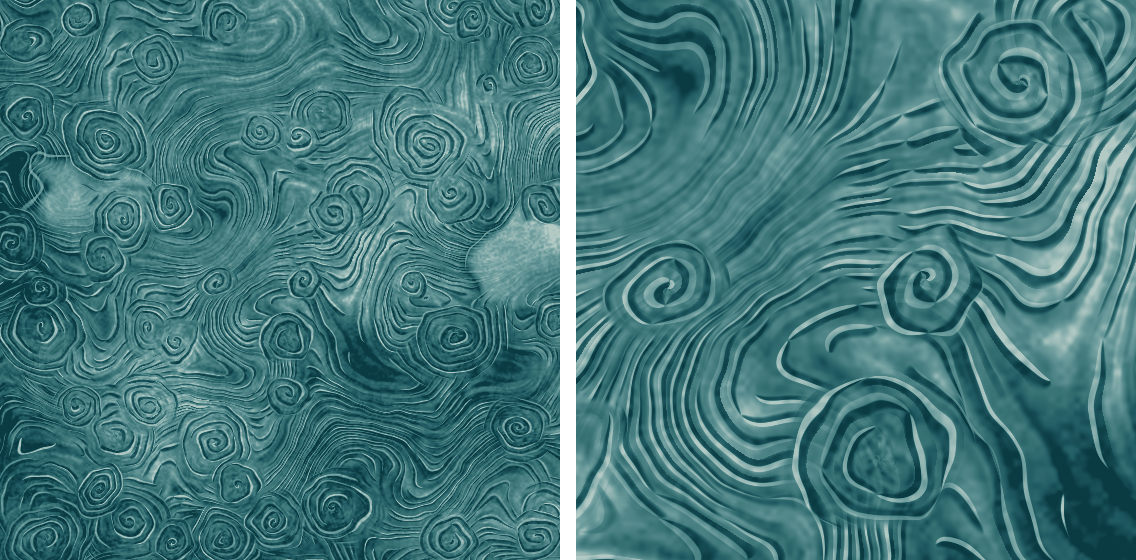
Left: the whole. Right: its middle third, enlarged.
Give the GLSL for this pattern, as a WebGL 2 fragment shader.

```glsl
#version 300 es
precision highp float;
// Teal sea of engraved swirls: brush strokes run along a twisted flow field,
// calm pale patches lie over it, and spirals of tapered dashes cover the rest.
// Everything is painted into one tone from 0 to 5, then coloured by a ramp.
uniform vec2 u_resolution;
out vec4 fragColor;
const float TAU = 6.2831853;

float hash(vec2 p) { return fract(sin(dot(p, vec2(127.1, 311.7))) * 43758.5453); }
vec2 hash2(vec2 p) { return vec2(hash(p), hash(p + 37.3)); }
mat2 rotation(float a) { return mat2(cos(a), sin(a), -sin(a), cos(a)); }

float noise(vec2 p) {
  vec2 i = floor(p), f = fract(p);
  f = f * f * (3.0 - 2.0 * f);
  return mix(mix(hash(i), hash(i + vec2(1, 0)), f.x),
             mix(hash(i + vec2(0, 1)), hash(i + vec2(1, 1)), f.x), f.y);
}
float fbm(vec2 p) { return 0.55 * noise(p) + 0.3 * noise(p * 2.1 + 7.0) + 0.15 * noise(p * 4.3 + 19.0); }
vec2 wobble(vec2 p) { return vec2(fbm(p), fbm(p + 50.0)) - 0.5; }

// Stroke coordinates: x runs along the current, y across it
vec2 flow(vec2 p) {
  vec2 q = p + 0.2 * wobble(p * 3.5);
  vec2 cell = floor(p * 3.5);
  for (int k = 0; k < 9; k++) {
    vec2 c = cell + vec2(k % 3 - 1, k / 3 - 1);
    vec2 d = p - (c + 0.2 + 0.6 * hash2(c)) / 3.5;
    float fall = max(0.0, 1.0 - length(d) * 4.4);
    q += rotation((hash(c + 9.0) < 0.5 ? -3.5 : 3.5) * fall * fall) * d - d;
  }
  return rotation(-0.5) * q;
}

// Pale tapered dash with a dark groove on one side
void stroke(inout float tone, float along, float across, float seed, float width) {
  vec2 id = vec2(floor(along), seed);
  float w = width * sqrt(sin(0.5 * TAU * fract(along)) + 0.001) * (0.6 + 0.5 * hash(id + 8.0));
  float aa = 0.6 / u_resolution.y;
  float shown = step(0.25, hash(id)) * smoothstep(0.0, 0.0007, w);
  float groove = 1.0 - smoothstep(0.5 * w, 2.6 * w + aa, abs(across + 2.1 * w));
  float line = 1.0 - smoothstep(max(w - aa, 0.0), w + aa, abs(across));
  tone = mix(tone, -0.1, 0.8 * groove * shown);
  tone = mix(tone, 4.9, line * shown * (0.45 + 0.55 * hash(id + 5.0)));
}

// Calm patches: x is the fill, y the distance to the upper rim
vec2 calm(vec2 p) {
  p += 0.1 * wobble(p * 8.0);
  vec2 cell = floor(p * 2.4), result = vec2(0, 1);
  for (int k = 0; k < 9; k++) {
    vec2 c = cell + vec2(k % 3 - 1, k / 3 - 1);
    if (hash(c + 71.0) > 0.72) continue;
    vec2 q = (p - (c + 0.2 + 0.6 * hash2(c + 3.0)) / 2.4) * vec2(0.75, 1.1);
    float d = length(q) - 0.08 - 0.045 * hash(c + 13.0);
    float fill = (1.0 - smoothstep(-0.02, 0.003, d)) * smoothstep(-0.13, 0.04, q.y - 0.3 * q.x);
    result = vec2(max(result.x, fill), min(result.y, abs(d) + 0.08 * max(0.0, -q.y)));
  }
  return result;
}

// Scattered ragged discs, each wound from a single broken spiral
void swirls(inout float tone, float shade, vec2 p, float scale, float density) {
  p += 0.22 / scale * wobble(p * scale * 1.8);
  vec2 cell = floor(p * scale);
  for (int k = 0; k < 9; k++) {
    vec2 c = cell + vec2(k % 3 - 1, k / 3 - 1), seed = c + scale * 11.0;
    vec2 centre = (c + 0.2 + 0.6 * hash2(seed)) / scale;
    float radius = (0.35 + 0.3 * hash(seed + 2.0)) / scale;
    float r = length(p - centre);
    if (r > radius || hash(seed + 4.0) > density || calm(centre).x > 0.25) continue;
    vec2 q = rotation(TAU * hash(seed + 6.0)) * (p - centre);
    float angle = atan(hash(seed + 8.0) < 0.5 ? q.y : -q.y, q.x);
    float spacing = mix(0.0095, 0.015, hash(seed + 10.0));
    float turns = r / spacing - angle / TAU;
    float winding = angle + TAU * floor(turns);
    float rim = radius * (0.55 + 0.45 * noise(q * scale * 4.0 + seed));
    float body = 1.0 - smoothstep(0.75, 1.0, r / rim);
    float brush = noise(vec2(winding * 3.0, fract(turns) * 3.0 + seed.x)) - 0.5;
    tone = mix(tone, shade + 2.6 * brush, 0.85 * body);
    stroke(tone, winding * (0.3 + 0.02 * r / spacing) + hash(seed), (fract(turns) - 0.5) * spacing,
           seed.x + seed.y * 7.0, body * min(0.0022, 0.17 * spacing));
  }
}

void main() {
  vec2 p = gl_FragCoord.xy / u_resolution.y;
  p += 0.006 * (vec2(noise(p * 45.0), noise(p * 45.0 + 20.0)) - 0.5);
  // Brushed current and its dashes
  vec2 f = flow(p);
  float slope = 75.0 * length(vec2(flow(p + vec2(0.001, 0)).y - f.y,
                                   flow(p + vec2(0, 0.001)).y - f.y)) / 0.001 + 1.0;
  float row = floor(f.y * 75.0);
  float shade = 1.95 + 5.5 * (fbm(p * 3.5 + 4.0) - 0.5);
  float tone = shade + 2.8 * (noise(f * vec2(22, 90)) - 0.5) + 1.7 * (noise(f * vec2(45, 210)) - 0.5);
  float ink = smoothstep(0.2, 0.45, noise(p * 9.0 + 60.0));
  stroke(tone, f.x * 15.0 + 10.0 * hash(vec2(row, 1)), (fract(f.y * 75.0) - 0.5) / slope,
         row, ink * min(0.0021, 0.18 / slope));
  // Pale patches with an engraved upper rim
  vec2 patchy = calm(p);
  tone = mix(tone, 2.7 + 2.6 * fbm(p * 12.0), 0.92 * patchy.x);
  tone -= 1.9 * exp(-patchy.y * 130.0);
  tone = mix(tone, 4.6, 0.8 * (1.0 - smoothstep(0.0008, 0.0026, patchy.y)));
  // Spirals from large to small
  swirls(tone, shade, p, 3.3, 0.6);
  swirls(tone, shade, p + 0.21, 5.5, 0.6);
  swirls(tone, shade, p + 0.37, 8.5, 0.35);
  // Paper grain and colour ramp
  tone += 0.9 * (noise(p * 250.0) - 0.5) + 1.1 * (fbm(p * 45.0) - 0.5);
  vec3 ramp[6] = vec3[6](vec3(0.04, 0.23, 0.26), vec3(0.13, 0.36, 0.39), vec3(0.22, 0.45, 0.46),
                         vec3(0.32, 0.53, 0.54), vec3(0.45, 0.63, 0.63), vec3(0.70, 0.79, 0.77));
  tone = clamp(tone, 0.0, 4.999);
  int level = int(tone);
  fragColor = vec4(mix(ramp[level], ramp[level + 1], fract(tone)), 1.0);
}
```
